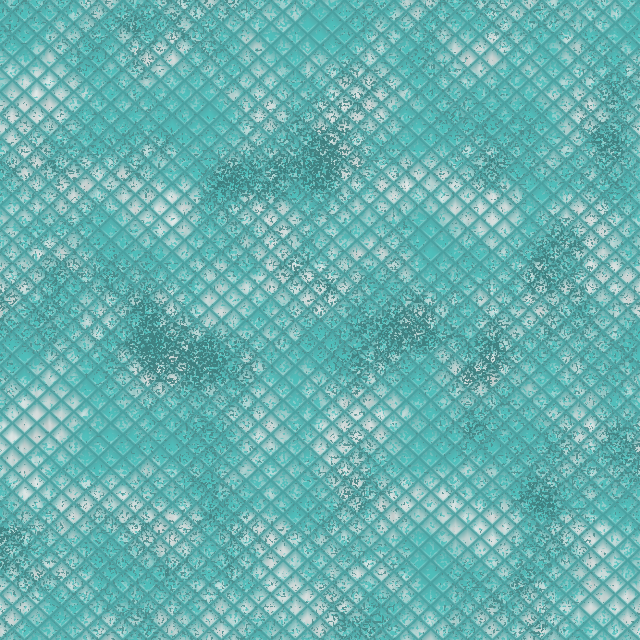
Reproduce this pattern procedurally as a three.js fragment shader.

```glsl
// Weathered sheet of overlapping diamond scales, 26 across and 28 down.
// A sheared lattice gives each scale its shadow, rim and seam; layers of
// gradient noise add a ragged turquoise glaze and clustered dark specks.

varying vec2 vUv;

const vec2 SCALES = vec2(26.0, 28.0);   // diamonds across and down
const float SEAM_WIDTH = 0.03;          // in units of a scale side
const float SEAM_SOFT = 0.08;
const float RIM_WIDTH = 0.10;
const float SHADOW_DEPTH = 0.55;
const float GLAZE_TILES = 2.0;          // the glaze repeats this often
const float GLAZE_LEVEL = 0.04;
const float FLAKE_SIZE = 1.0 / 240.0;   // in units of the canvas
const float SPECK_SIZE = 1.0 / 300.0;
const float SPECK_LEVEL = 0.27;
const float NO_WRAP = 4096.0;

const vec3 PALE = vec3(0.82, 0.855, 0.85);
const vec3 SHADOW = vec3(0.33, 0.65, 0.65);
const vec3 SEAM = vec3(0.28, 0.62, 0.62);
const vec3 RIM = vec3(0.62, 0.84, 0.83);
const vec3 GLAZE = vec3(0.25, 0.73, 0.715);
const vec3 SPECK = vec3(0.31, 0.56, 0.56);

float hash(vec2 p) {
  vec3 a = fract(vec3(p.xyx) * 0.1031);
  a += dot(a, a.yzx + 33.33);
  return fract((a.x + a.y) * a.z);
}

float corner(vec2 cell, vec2 offset, float period) {
  float angle = 6.28318 * hash(mod(cell, period) + 7.0);
  return dot(vec2(cos(angle), sin(angle)), offset);
}

// Gradient noise that repeats after the given number of cells.
float gradientNoise(vec2 p, float period) {
  vec2 i = floor(p);
  vec2 f = p - i;
  vec2 u = f * f * f * (f * (f * 6.0 - 15.0) + 10.0);
  vec2 e = vec2(1.0, 0.0);
  float low = mix(corner(i, f, period), corner(i + e.xy, f - e.xy, period), u.x);
  float high = mix(corner(i + e.yx, f - e.yx, period),
                   corner(i + e.xx, f - e.xx, period), u.x);
  return mix(low, high, u.y);
}

float fbm(vec2 p, float period) {
  float sum = 0.0;
  float gain = 1.0;
  for (int i = 0; i < 5; i++) {
    sum += gain * gradientNoise(p, period);
    p *= 2.0;
    period *= 2.0;
    gain *= 0.6;
  }
  return sum;
}

// Fine grain with a coarser octave, for flakes and specks.
float grain(vec2 p) {
  return gradientNoise(p, NO_WRAP) + 0.7 * gradientNoise(p * 0.53 + 83.0, NO_WRAP);
}

void main() {
  // Diamond lattice: the axes run along the sides of the scales.
  vec2 p = vUv * SCALES;
  vec2 lattice = vec2(p.x + p.y, p.y - p.x);
  vec2 cell = floor(lattice);
  vec2 f = lattice - cell;
  float fromTop = min(1.0 - f.x, 1.0 - f.y);
  float fromBottom = min(f.x, f.y);
  float edge = min(fromTop, fromBottom);

  // Scale face with its own tone and faint vertical streaks.
  float tone = hash(cell + 50.0) - 0.5;
  float streak = gradientNoise(vUv * vec2(150.0, 28.0), NO_WRAP);
  vec3 color = PALE + 0.06 * tone + 0.07 * streak;

  // Turquoise glaze: broad patches broken into flakes over a thin wash.
  float patches = fbm(fract(vUv * GLAZE_TILES) * 4.0, 4.0);
  float glaze = 0.8 * patches + 0.9 * grain(vUv / FLAKE_SIZE + 31.0) + 0.2 * tone;
  float wash = smoothstep(-0.55, 0.5, patches);
  color = mix(color, GLAZE, 0.6 * wash);
  color = mix(color, GLAZE, 0.75 * smoothstep(-0.12, 0.2, glaze - GLAZE_LEVEL));

  // Shadow cast from the scales above, lit rim along the lower sides.
  float shade = 1.0 - smoothstep(0.0, SHADOW_DEPTH, fromTop);
  color = mix(color, SHADOW, 0.75 * shade);
  float rim = 1.0 - smoothstep(RIM_WIDTH, RIM_WIDTH + SEAM_SOFT, fromBottom);
  color = mix(color, RIM, 0.45 * rim * (1.0 - shade));

  // Seams between the scales.
  float seam = 1.0 - smoothstep(SEAM_WIDTH, SEAM_WIDTH + SEAM_SOFT, edge);
  color = mix(color, SEAM, 0.8 * seam);

  // Fine dark specks, crowded together where the dirt is heavy.
  float dirt = fbm(vUv * 5.0 + 12.0, NO_WRAP);
  float speck = smoothstep(-0.06, 0.1,
    grain(vUv / SPECK_SIZE) + 0.6 * dirt - SPECK_LEVEL);
  vec3 speckColor = SPECK - 0.07 * smoothstep(0.1, 0.6, dirt);
  color = mix(color, speckColor, 0.9 * speck);

  gl_FragColor = vec4(color, 1.0);
}
```
